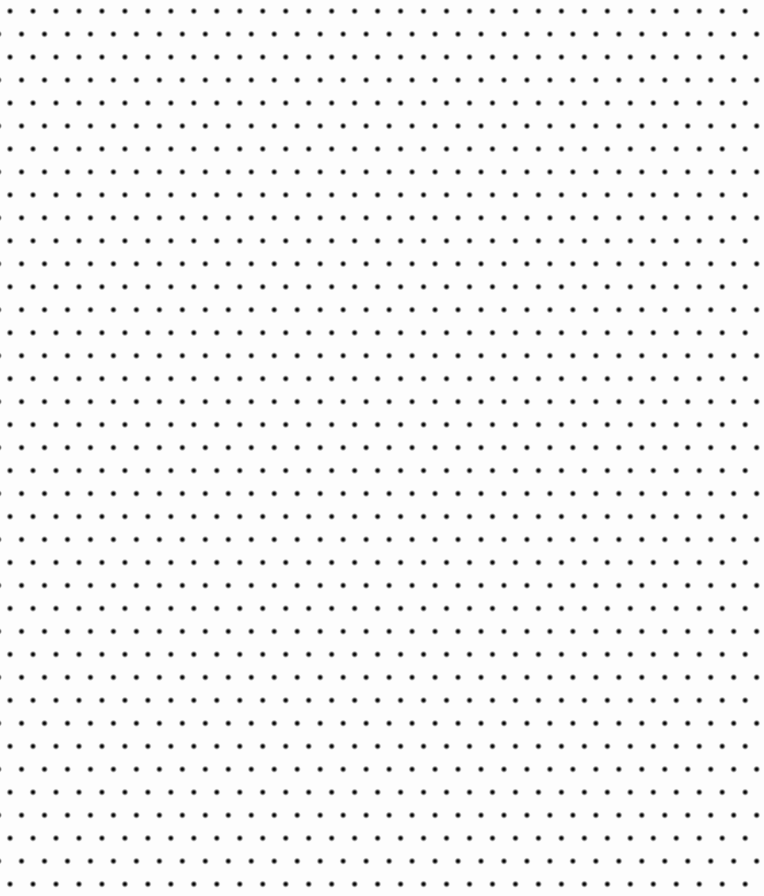
Write a WebGL 2 fragment shader that draws this pattern.

```glsl
#version 300 es
precision highp float;

uniform vec2 u_resolution;
out vec4 fragColor;

// Lengths are fractions of the canvas height.
const float SPACING = 0.02564;
const vec2 FIRST_DOT = vec2(0.0112, 0.0124); // from the top left corner
const float DOT_RADIUS = 0.00246;
const float EDGE_SOFTNESS = 0.0019;

const vec3 PAPER = vec3(0.992);
const vec3 INK = vec3(0.02);

// Offset from the nearest dot centre, with odd rows moved by half a step.
vec2 staggeredCell(vec2 p, float spacing) {
    vec2 grid = p / spacing;
    float row = floor(grid.y + 0.5);
    grid.x -= 0.5 * mod(row, 2.0);
    return (fract(grid + 0.5) - 0.5) * spacing;
}

float discDistance(vec2 p, float radius) {
    return length(p) - radius;
}

float softFill(float dist, float halfWidth) {
    return 1.0 - smoothstep(-halfWidth, halfWidth, dist);
}

void main() {
    // Measure downwards from the top left corner.
    vec2 p = vec2(gl_FragCoord.x, u_resolution.y - gl_FragCoord.y) / u_resolution.y;

    // Staggered rows of small round dots.
    vec2 cell = staggeredCell(p - FIRST_DOT, SPACING);
    float dotMask = softFill(discDistance(cell, DOT_RADIUS), EDGE_SOFTNESS);

    fragColor = vec4(mix(PAPER, INK, dotMask), 1.0);
}
```
